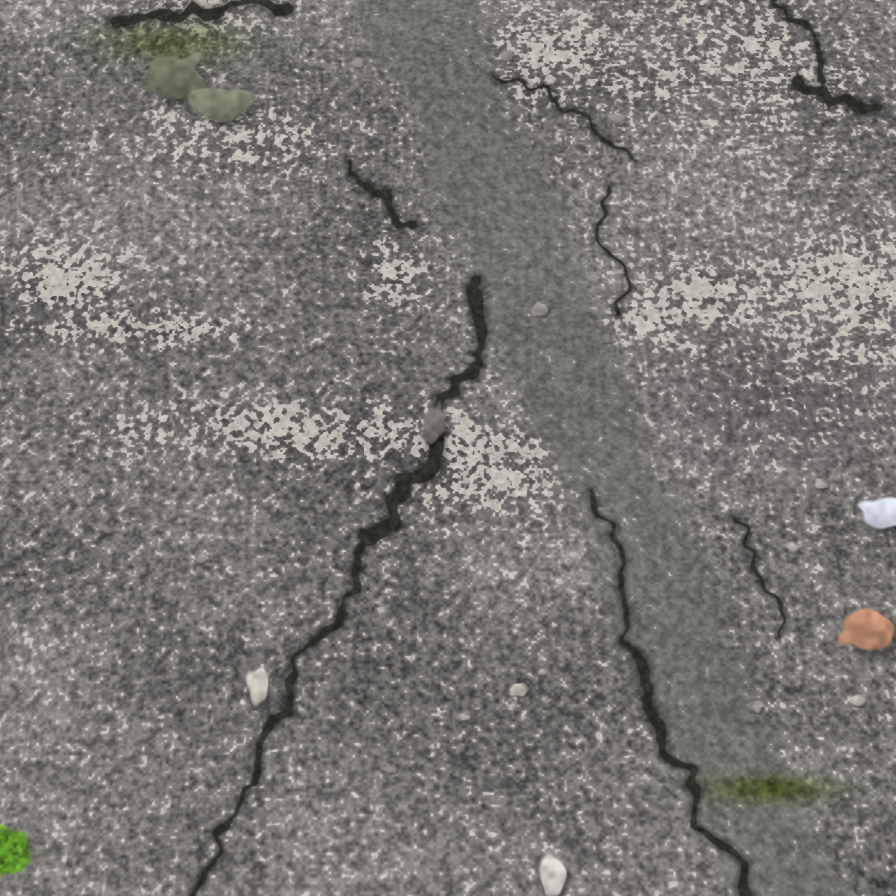
A three.js fragment shader for this texture:

```glsl
// Weathered grey concrete with pale worn patches, branching cracks, moss and pebbles.
varying vec2 vUv;

const vec3 CONCRETE = vec3(0.50, 0.49, 0.48);
const vec3 PALE_GRIT = vec3(0.79, 0.77, 0.73);
const vec3 STRIP_GREY = vec3(0.425, 0.42, 0.40);
const vec3 CRACK_DARK = vec3(0.13, 0.13, 0.11);
const vec3 MOSS = vec3(0.27, 0.31, 0.16);

float hash(vec2 p) {
  return fract(sin(dot(p, vec2(127.1, 311.7))) * 43758.5453);
}

float noise(vec2 p) {
  vec2 i = floor(p), f = fract(p);
  f = f * f * (3.0 - 2.0 * f);
  return mix(mix(hash(i), hash(i + vec2(1.0, 0.0)), f.x),
             mix(hash(i + vec2(0.0, 1.0)), hash(i + vec2(1.0)), f.x), f.y);
}

float fbm(vec2 p) {
  float sum = 0.0, amp = 0.5;
  for (int i = 0; i < 4; i++) {
    sum += amp * noise(p);
    p = mat2(0.8, 0.6, -0.6, 0.8) * p * 2.03 + 7.3;
    amp *= 0.5;
  }
  return sum / 0.9375;
}

// Soft elliptical patch
float blob(vec2 p, vec2 centre, vec2 radius) {
  vec2 q = (p - centre) / radius;
  return exp(-dot(q, q));
}

// Signed distance to a meandering crack from a to b
float crack(vec2 p, vec2 a, vec2 b, float width, float seed) {
  float len = distance(a, b);
  vec2 dir = (b - a) / len, q = p - a;
  float along = dot(q, dir), t = along / len;
  float pinned = smoothstep(0.0, 0.12, t) * smoothstep(1.0, 0.88, t);
  float meander = 0.034 * (noise(vec2(along * 19.0, seed)) - 0.5)
                + 0.014 * (noise(vec2(along * 70.0, seed + 9.0)) - 0.5);
  float across = dot(q, vec2(-dir.y, dir.x)) - meander * pinned;
  float halfWidth = width * (0.4 + 1.1 * noise(vec2(along * 55.0, seed + 5.0)));
  return length(vec2(along - clamp(along, 0.0, len), across)) - halfWidth;
}

// Irregular stone with a shadow below it
vec3 addStone(vec3 col, vec2 p, vec2 centre, vec2 radius, vec3 tint) {
  vec2 q = (p - centre) / radius;
  float wobble = 0.7 * (noise(q * 1.4 + centre * 40.0) - 0.5);
  float soft = 0.0025 / min(radius.x, radius.y);
  float shadow = 1.0 - smoothstep(0.7, 1.4, length(q + vec2(-0.2, 0.3)) + wobble);
  float body = 1.0 - smoothstep(1.0 - soft, 1.0 + soft, length(q) + wobble);
  col *= 1.0 - 0.4 * shadow;
  float light = 0.9 + 0.12 * q.y + 0.25 * (noise(p * 130.0) - 0.4);
  return mix(col, tint * light, body);
}

// Where the surface is worn down to pale grit
float wornPatches(vec2 p) {
  float worn = blob(p, vec2(0.07, 0.69), vec2(0.09, 0.04));
  worn += blob(p, vec2(0.14, 0.63), vec2(0.12, 0.018));
  worn += blob(p, vec2(0.31, 0.52), vec2(0.19, 0.03));
  worn += blob(p, vec2(0.54, 0.47), vec2(0.09, 0.05));
  worn += blob(p, vec2(0.76, 0.66), vec2(0.09, 0.05));
  worn += blob(p, vec2(0.95, 0.66), vec2(0.10, 0.09));
  worn += 0.8 * blob(p, vec2(0.60, 0.94), vec2(0.10, 0.06));
  worn += 0.8 * blob(p, vec2(0.82, 0.92), vec2(0.14, 0.09));
  worn += 0.7 * blob(p, vec2(0.25, 0.84), vec2(0.13, 0.04));
  worn += 0.8 * blob(p, vec2(0.22, 0.99), vec2(0.10, 0.03));
  worn += 0.7 * blob(p, vec2(0.44, 0.70), vec2(0.04, 0.05));
  return min(worn, 1.0) * (0.2 + 1.5 * fbm(p * vec2(14.0, 22.0)));
}

void main() {
  vec2 p = vUv;
  // Grain shrinks towards the far upper edge
  vec2 ground = vec2((p.x - 0.5) * (1.0 + 0.35 * p.y), p.y * (1.0 + 0.3 * p.y));
  float grain = 0.6 * noise(mat2(0.8, 0.6, -0.6, 0.8) * ground * 140.0)
              + 0.4 * noise(ground * 270.0 + 3.0);
  float stain = fbm(p * vec2(5.0, 8.0) + 2.0);

  // Mottled concrete, with a darker mauve stain on the right
  vec3 col = CONCRETE * (0.96 + 0.85 * (grain - 0.5) + 0.5 * (stain - 0.5));
  float damp = blob(p, vec2(0.86, 0.54), vec2(0.14, 0.06));
  col *= mix(vec3(1.0), vec3(0.80, 0.78, 0.81), damp);

  // Smooth diagonal repair strip
  float edge = 0.05 * (fbm(p * 18.0) - 0.5);
  float strip = 1.0 - smoothstep(0.045, 0.08, abs(p.x - 0.88 + 0.42 * p.y) + edge);
  col = mix(col, STRIP_GREY * (0.8 + 0.4 * grain), strip * 0.75);

  // Pale flecks gather in the worn patches
  float worn = wornPatches(p) * (1.0 - 0.85 * strip);
  float level = 0.69 - 0.36 * worn + 0.12 * strip - 0.12 * (stain - 0.5);
  float fleck = smoothstep(level, level + 0.15, grain);
  col = mix(col, PALE_GRIT * (0.9 + 0.2 * noise(ground * 190.0)), fleck * 0.85);

  // Moss beside the cracks and in the corner
  float moss = blob(p, vec2(0.86, 0.12), vec2(0.07, 0.015))
             + 0.7 * blob(p, vec2(0.19, 0.95), vec2(0.08, 0.025));
  col = mix(col, MOSS * (0.6 + 0.9 * grain), min(moss, 1.0) * smoothstep(0.25, 0.6, stain + 0.1));
  float tuft = smoothstep(0.35, 0.55, blob(p, vec2(0.0, 0.05), vec2(0.04, 0.03)) + 0.3 * (grain - 0.5));
  col = mix(col, vec3(0.36, 0.55, 0.18) * (0.5 + grain), tuft);

  // Cracks: wide central break, right-hand break, then short and thin ones
  float gap = crack(p, vec2(0.531, 0.687), vec2(0.527, 0.585), 0.0060, 1.0);
  gap = min(gap, crack(p, vec2(0.527, 0.585), vec2(0.41, 0.40), 0.0070, 2.0));
  gap = min(gap, crack(p, vec2(0.41, 0.40), vec2(0.215, 0.0), 0.0036, 3.0));
  gap = min(gap, crack(p, vec2(0.66, 0.453), vec2(0.71, 0.27), 0.0030, 4.0));
  gap = min(gap, crack(p, vec2(0.71, 0.27), vec2(0.833, 0.0), 0.0042, 5.0));
  gap = min(gap, crack(p, vec2(0.862, 1.0), vec2(0.918, 0.91), 0.0030, 6.0));
  gap = min(gap, crack(p, vec2(0.89, 0.908), vec2(0.98, 0.88), 0.0045, 7.0));
  gap = min(gap, crack(p, vec2(0.13, 0.975), vec2(0.32, 0.99), 0.0050, 8.0));
  gap = min(gap, crack(p, vec2(0.39, 0.82), vec2(0.46, 0.75), 0.0040, 9.0));
  gap = min(gap, crack(p, vec2(0.55, 0.915), vec2(0.71, 0.82), 0.0014, 10.0));
  gap = min(gap, crack(p, vec2(0.68, 0.79), vec2(0.69, 0.65), 0.0014, 11.0));
  gap = min(gap, crack(p, vec2(0.82, 0.42), vec2(0.87, 0.29), 0.0016, 12.0));
  col *= 1.0 - 0.28 * (1.0 - smoothstep(0.0, 0.010, gap));
  col = mix(col, CRACK_DARK + 0.12 * grain, 1.0 - smoothstep(-0.0012, 0.0022, gap));

  // Scattered small pebbles, then larger loose pieces
  for (int i = 0; i < 26; i++) {
    float id = float(i);
    vec2 centre = vec2(hash(vec2(id, 1.7)), hash(vec2(id, 5.3)));
    vec2 radius = vec2(0.003 + 0.005 * hash(vec2(id, 8.1))) * vec2(1.2, 0.9);
    col = addStone(col, p, centre, radius, mix(CONCRETE, PALE_GRIT, hash(vec2(id, 2.9))));
  }
  col = addStone(col, p, vec2(0.195, 0.915), vec2(0.032, 0.026), vec3(0.47, 0.49, 0.41));
  col = addStone(col, p, vec2(0.245, 0.886), vec2(0.036, 0.019), vec3(0.52, 0.54, 0.46));
  col = addStone(col, p, vec2(0.485, 0.527), vec2(0.014, 0.019), vec3(0.50, 0.48, 0.47));
  col = addStone(col, p, vec2(0.289, 0.232), vec2(0.013, 0.022), vec3(0.82, 0.80, 0.76));
  col = addStone(col, p, vec2(0.618, 0.025), vec2(0.014, 0.026), vec3(0.84, 0.83, 0.80));
  col = addStone(col, p, vec2(0.967, 0.298), vec2(0.027, 0.025), vec3(0.78, 0.58, 0.47));
  col = addStone(col, p, vec2(0.99, 0.425), vec2(0.028, 0.019), vec3(0.86, 0.88, 0.93));
  gl_FragColor = vec4(col, 1.0);
}
```
